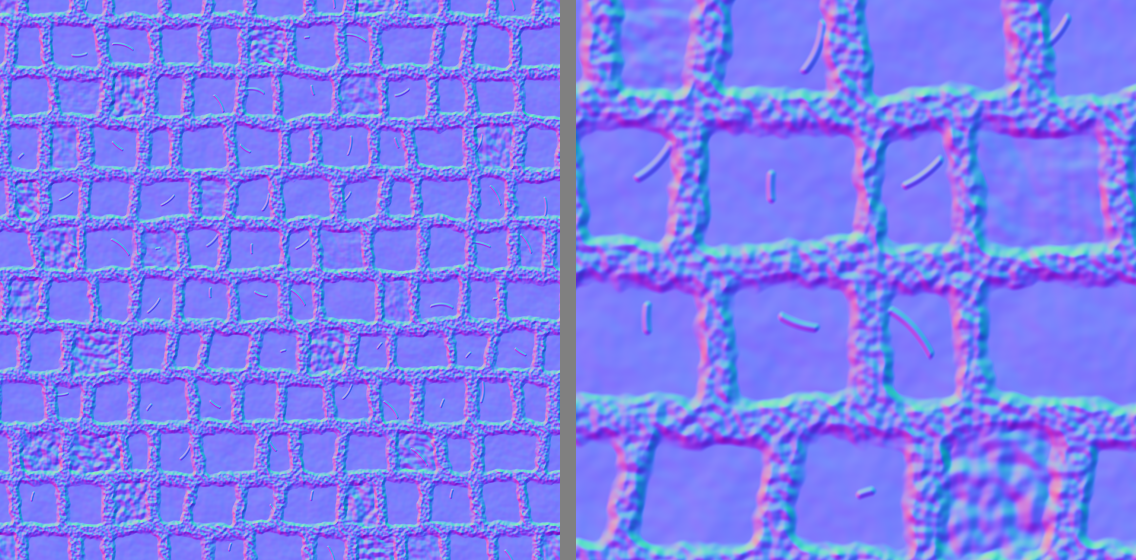
Left: the whole. Right: its middle third, enlarged.
This texture map is drawn by a Shadertoy shader. Its source:

```glsl
// Tangent-space normal map of worn cobblestones: 11 rows of 12 uneven setts.
// Each sett is a rounded box between jittered joints; bevels, rough faces,
// scratches and gritty mortar form a height field whose slope gives the colour.

const float ROWS = 11.0;
const float COLUMNS = 12.0;
const float CORNER_RADIUS = 0.14;
const float BEVEL_WIDTH = 0.09;
const float BEVEL_HEIGHT = 0.055;
const float SLOPE_STEP = 0.012;

vec2 hash22(vec2 p) {
    vec3 q = fract(p.xyx * vec3(0.1031, 0.1030, 0.0973));
    q += dot(q, q.yzx + 33.33);
    return fract((q.xx + q.yz) * q.zy);
}

vec2 gradientAt(vec2 cell, float period) {
    float angle = 6.28318 * hash22(mod(cell, period) + 5.0).x;
    return vec2(cos(angle), sin(angle));
}

// Gradient noise that tiles over the canvas; frequency must be whole.
float tiledNoise(vec2 p, float frequency) {
    float period = ROWS * frequency;
    p *= frequency;
    vec2 cell = floor(p), f = p - cell;
    vec2 u = f * f * f * (f * (f * 6.0 - 15.0) + 10.0);
    vec2 e = vec2(1.0, 0.0);
    float a = dot(gradientAt(cell, period), f);
    float b = dot(gradientAt(cell + e.xy, period), f - e.xy);
    float c = dot(gradientAt(cell + e.yx, period), f - e.yx);
    float d = dot(gradientAt(cell + e.xx, period), f - e.xx);
    return mix(mix(a, b, u.x), mix(c, d, u.x), u.y);
}

// Position of a slanted joint between two setts, in columns.
float jointX(float column, float row, float localY) {
    vec2 rnd = hash22(vec2(mod(column, COLUMNS), row) + 61.0) - 0.5;
    return column + 0.42 * rnd.x + 0.22 * rnd.y * (localY - 0.5);
}

// Inside distance of one sett, positive on the stone.
float settDistance(float x, float y, float column, float row, vec2 id) {
    vec2 gap = vec2(0.02, 0.03) + vec2(0.07, 0.05) * hash22(id + 17.0);
    float tilt = 0.09 * (hash22(id + 83.0).x - 0.5);
    float left = x - jointX(column, row, y);
    float right = jointX(column + 1.0, row, y) - x;
    float lean = tilt * (x - column - 0.5);
    float side = min(left, right) * ROWS / COLUMNS - gap.x;
    float bottom = y - lean - gap.y;
    float top = 0.75 * (1.0 - y + lean - gap.y);
    vec2 inset = vec2(side, min(bottom, top));
    return CORNER_RADIUS - length(max(CORNER_RADIUS - inset, 0.0));
}

// Nearest sett: x = distance, yz = identity, w = row-local height.
vec4 nearestSett(vec2 p) {
    float row = mod(floor(p.y), ROWS);
    float y = fract(p.y);
    float x = p.x * COLUMNS / ROWS + COLUMNS * hash22(vec2(row, 9.0)).x;
    vec4 best = vec4(-1.0, 0.0, 0.0, y);
    for (int i = -1; i <= 1; i++) {
        float column = floor(x) + float(i);
        vec2 id = vec2(mod(column, COLUMNS), row);
        float d = settDistance(x, y, column, row, id);
        if (d > best.x) best = vec4(d, id, x - column);
    }
    return best;
}

// Short groove at a random place and angle on a sett.
float scratch(vec2 local, vec2 id) {
    vec2 rnd = hash22(id + 131.0);
    vec2 center = 0.3 + 0.4 * hash22(id + 47.0);
    float angle = 6.28318 * rnd.x;
    vec2 axis = vec2(cos(angle), sin(angle));
    vec2 q = local - center;
    float along = dot(q, axis);
    float across = dot(q, vec2(-axis.y, axis.x)) + 0.8 * along * along;
    float reach = 0.03 + 0.2 * rnd.x;
    float d = length(vec2(max(abs(along) - reach, 0.0), across));
    return step(rnd.y, 0.4) * smoothstep(0.035, 0.0, d);
}

float surfaceHeight(vec2 p) {
    // Uneven courses and ragged outlines
    vec2 warp = vec2(tiledNoise(p + 3.4, 1.0), tiledNoise(p + 7.6, 1.0));
    vec2 q = p + vec2(0.08, 0.12) * warp;
    vec4 sett = nearestSett(q);
    float edge = sett.x + 0.05 * tiledNoise(p, 4.0) + 0.025 * tiledNoise(p, 11.0);
    float face = smoothstep(0.0, BEVEL_WIDTH, edge);

    // Stone faces: mostly smooth, a few heavily worn
    float wear = smoothstep(0.74, 0.96, hash22(sett.yz + 29.0).y);
    float coarse = tiledNoise(q + 1.3, 5.0) + 0.5 * tiledNoise(q + 2.7, 10.0);
    float gentle = 0.018 * tiledNoise(p + 4.2, 2.0) + 0.004 * tiledNoise(p, 8.0);
    float relief = gentle + mix(0.004, 0.075, wear) * coarse;
    relief -= 0.018 * scratch(vec2(sett.w, fract(q.y)), sett.yz);

    // Mortar grit
    float grit = 0.03 * tiledNoise(p, 9.0) + 0.025 * tiledNoise(p + 0.4, 16.0);
    return face * (BEVEL_HEIGHT + relief) + (1.0 - face) * grit;
}

void mainImage(out vec4 fragColor, in vec2 fragCoord) {
    vec2 p = ROWS * fragCoord / iResolution.xy + vec2(0.0, 0.39);
    vec2 e = vec2(SLOPE_STEP, 0.0);
    vec2 slope = vec2(surfaceHeight(p + e.xy) - surfaceHeight(p - e.xy),
                      surfaceHeight(p + e.yx) - surfaceHeight(p - e.yx));
    slope /= 2.0 * SLOPE_STEP;

    // Green points down the canvas
    vec3 normal = normalize(vec3(-slope.x, slope.y, 1.0));
    fragColor = vec4(0.49 + 0.5 * normal, 1.0);
}
```
